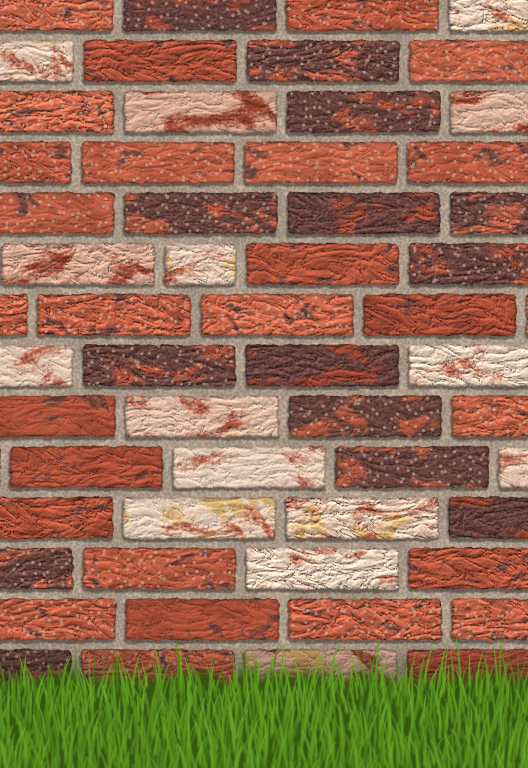
A WebGL 2 fragment shader for this texture:

```glsl
#version 300 es
precision highp float;
// Weathered brick wall in running bond with pale mortar, above a strip of grass.
uniform vec2 u_resolution;
out vec4 fragColor;

float hash(vec2 p) {
  vec3 q = fract(vec3(p.xyx) * vec3(0.1031, 0.103, 0.0973));
  q += dot(q, q.yzx + 33.33);
  return fract((q.x + q.y) * q.z);
}

// Distance to the nearest scattered point, one point per unit cell
float cellular(vec2 p) {
  vec2 cell = floor(p);
  float nearest = 2.0;
  for (int j = -1; j <= 1; j++)
    for (int i = -1; i <= 1; i++) {
      vec2 c = cell + vec2(i, j);
      nearest = min(nearest, length(c + vec2(hash(c), hash(c + 71.7)) - p));
    }
  return nearest;
}

// Rotated, warped layers of sines, roughly -1 to 1
float cloud(vec2 p) {
  float sum = 0.0, amp = 0.5;
  for (int i = 0; i < 5; i++) {
    p = mat2(0.8, 0.6, -0.6, 0.8) * p * 1.9 + 0.7 * sin(p.yx * 1.3);
    sum += amp * sin(p.x + 1.7 * sin(p.y));
    amp *= 0.6;
  }
  return sum;
}

float roundBox(vec2 p, vec2 halfSize, float r) {
  vec2 d = abs(p) - halfSize + r;
  return length(max(d, 0.0)) + min(max(d.x, d.y), 0.0) - r;
}

// Height of the torn clay face: folds with sharp creases, plus grain
float relief(vec2 p, float seed) {
  float fold = abs(cloud(p * vec2(30.0, 75.0) + seed * 40.0));
  return sqrt(fold + 0.01) + 0.18 * cellular(p * 260.0);
}

vec3 brickColor(vec2 p, vec2 id) {
  float kind = hash(id + 17.0), seed = hash(id + 5.3);
  float patches = cloud(p * vec2(22.0, 38.0) + seed * 60.0);
  float grain = cellular(p * 210.0 + 9.0);
  vec3 clay = mix(vec3(0.62, 0.28, 0.20), vec3(0.77, 0.40, 0.29), seed);
  clay *= 1.0 + 0.13 * patches;

  // Burnt areas: nearly whole dark bricks, small stains on the rest
  float burnt = patches + (kind < 0.27 ? 0.55 : -0.55);
  vec3 char_ = mix(vec3(0.30, 0.19, 0.18), vec3(0.43, 0.32, 0.31), grain);
  clay = mix(clay, char_, 0.88 * smoothstep(-0.1, 0.45, burnt));

  // Lime wash, worn through to the clay, sometimes stained ochre
  if (kind > 0.66) {
    float wash = smoothstep(-0.75, 0.15, patches + 0.5 * (0.6 - grain) + 0.3 * seed);
    vec3 lime = mix(vec3(0.84, 0.68, 0.59), vec3(0.90, 0.84, 0.76), seed);
    float ochre = smoothstep(0.25, 0.7, cloud(p * 24.0 + seed * 90.0)) * step(0.82, kind);
    clay = mix(clay, mix(lime, vec3(0.80, 0.64, 0.33), 0.7 * ochre), 0.9 * wash);
  }

  // Light from above on the creases
  float h = relief(p, seed);
  float slope = h - relief(p + vec2(-0.001, 0.0026), seed);
  float rough = mix(0.35, 0.85, hash(id + 2.9));
  clay *= 1.0 + rough * clamp(slope, -0.55, 0.4);
  clay *= 1.0 - 0.45 * rough * (1.0 - smoothstep(0.12, 0.42, h));
  float fleck = 1.0 - smoothstep(0.1, 0.22, cellular(p * 75.0 + seed * 30.0));
  return mix(clay, vec3(0.84, 0.75, 0.67), 0.5 * fleck * step(0.4, seed));
}

vec3 wall(vec2 p, float px) {
  float course = (1.0 - p.y - 0.0462) / 0.0661 + 1.0;
  float row = floor(course);
  float x = p.x / 0.2122;

  // Alternate courses step by a quarter brick, with a few that break the bond
  float shift = mod(row, 2.0) < 0.5 ? 0.73 : 0.475;
  shift += 0.025 * (hash(vec2(row, 3.0)) - 0.5);
  if (row == 6.0) shift = 0.2;
  if (row == 9.0) shift = 0.03;
  bool broken = row == 5.0 && x < 1.48;
  if (row == 5.0) shift = broken ? 0.98 : 0.48;
  float u = x - shift, column = floor(u);
  float span = broken && column == 0.0 ? 0.5 : 1.0;
  vec2 local = vec2((u - column - 0.5 * span) * 0.2122, (0.5 - fract(course)) * 0.0661);
  vec2 halfSize = vec2(0.1061 * span - 0.0068, 0.0268);

  float ragged = 0.0014 * cloud(p * 70.0) + 0.0012 * (cellular(p * 150.0) - 0.5);
  float edge = roundBox(local, halfSize, 0.005) + ragged;
  float above = roundBox(local + vec2(0.001, 0.0035), halfSize, 0.005) + ragged;

  vec3 mortar = vec3(0.70, 0.63, 0.56) * (0.84 + 0.27 * cellular(p * 230.0));
  mortar *= 1.0 + 0.07 * cloud(p * 25.0);
  mortar *= 1.0 - 0.38 * (1.0 - smoothstep(-0.001, 0.003, above));
  vec3 brick = brickColor(p, vec2(column, row) + 20.0);
  brick *= 1.0 - 0.28 * smoothstep(-0.004, 0.0, edge);
  return mix(mortar, brick, 1.0 - smoothstep(-px, px, edge));
}

// Overlapping rows of curved, tapering blades, from back to front
vec3 grass(vec3 color, vec2 p, float px) {
  float turf = 0.118 + 0.008 * cloud(vec2(p.x * 30.0, 2.0));
  color = mix(color, vec3(0.20, 0.34, 0.06), 1.0 - smoothstep(turf - 0.012, turf + 0.012, p.y));
  for (int layer = 0; layer < 13; layer++) {
    float depth = float(layer) / 12.0;
    for (int i = -2; i <= 2; i++) {
      vec2 id = vec2(floor(p.x / 0.009) + float(i) + 50.0, float(layer) * 7.0 + 3.0);
      float tall = hash(id), tone = hash(id + 31.0);
      float root = 0.09 - 0.135 * depth + 0.012 * tone;
      float t = (p.y - root) / mix(0.035, 0.078, tall * tall);
      float lean = 0.032 * (hash(id + 13.0) - 0.5);
      float center = (id.x - 50.0 + hash(id + 47.0)) * 0.009 + lean * t * t;
      float width = 0.0021 * (1.0 - t) + 0.0003;
      float soft = px + 0.0016 * depth;
      float blade = 1.0 - smoothstep(width - soft, width + soft, abs(p.x - center));
      blade *= smoothstep(0.0, 0.2, t) * (1.0 - smoothstep(0.92, 1.0, t));
      vec3 green = mix(vec3(0.25, 0.42, 0.07), vec3(0.45, 0.70, 0.17), 0.65 * tone + 0.35 * t);
      color = mix(color, green, 0.9 * blade);
    }
  }
  return color;
}

void main() {
  vec2 p = gl_FragCoord.xy / u_resolution.y;
  float px = 0.8 / u_resolution.y;
  vec3 color = wall(p, px);
  color *= 1.0 - 0.3 * (1.0 - smoothstep(0.12, 0.17, p.y));
  if (p.y < 0.2) color = grass(color, p, px);
  fragColor = vec4(color, 1.0);
}
```
